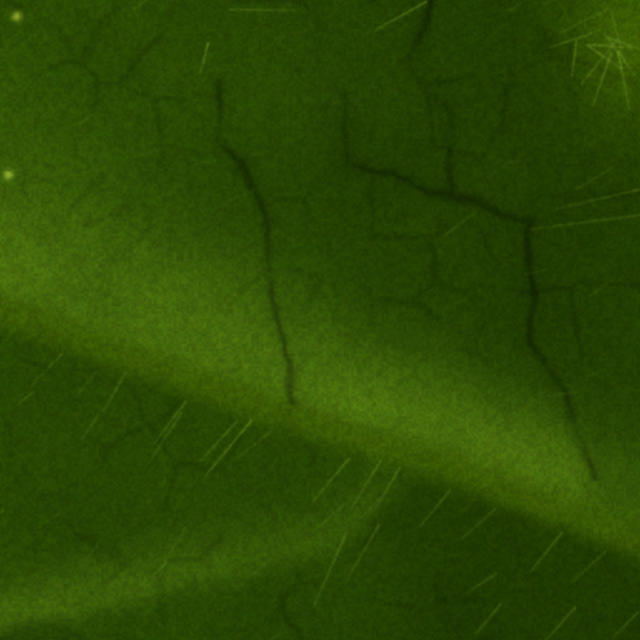
Give the GLSL for this texture, as a WebGL 2 fragment shader.

```glsl
#version 300 es
precision highp float;
uniform vec2 u_resolution;
out vec4 fragColor;

const vec3 SHADE = vec3(0.118, 0.218, 0.002);
const vec3 BLADE = vec3(0.167, 0.295, 0.01);
const vec3 GLOW = vec3(0.295, 0.44, 0.05);
const vec3 RIB = vec3(0.23, 0.35, 0.01);
const vec3 HAIR = vec3(0.36, 0.49, 0.10);
const vec3 BUD = vec3(0.62, 0.70, 0.20);
const vec2 TUFT = vec2(0.93, 0.995);
const float RIB_WIDTH = 0.026;
const float HAIR_WIDTH = 0.0026;
const float FUZZ_CELLS = 11.0;
const float GRAIN_CELLS = 256.0;
const float GRAIN_AMOUNT = 0.17;
const float VEIN_DEPTH = 0.27;

float hash(vec2 p) {
  vec3 q = fract(p.xyx * 0.1031);
  q += dot(q, q.yzx + 33.33);
  return fract((q.x + q.y) * q.z);
}

float noise(vec2 p) {
  vec2 i = floor(p), f = fract(p);
  f = f * f * (3.0 - 2.0 * f);
  return mix(mix(hash(i), hash(i + vec2(1, 0)), f.x),
             mix(hash(i + vec2(0, 1)), hash(i + vec2(1, 1)), f.x), f.y);
}

float fbm(vec2 p) {
  float sum = 0.0, amp = 0.5;
  for (int i = 0; i < 4; i++) {
    sum += amp * noise(p);
    p = p * 2.03 + 17.0;
    amp *= 0.5;
  }
  return sum;
}

float bell(float x, float width) { return exp(-x * x / (width * width)); }

float segment(vec2 p, vec2 a, vec2 b) {
  vec2 ab = b - a;
  return length(p - a - ab * clamp(dot(p - a, ab) / dot(ab, ab), 0.0, 1.0));
}

// Soft hair fading from root to tip
float hair(vec2 p, vec2 root, vec2 tip) {
  vec2 ab = tip - root;
  float t = clamp(dot(p - root, ab) / dot(ab, ab), 0.0, 1.0);
  float w = max(HAIR_WIDTH, 0.8 / u_resolution.y);
  return bell(length(p - root - ab * t), w) * (1.0 - 0.5 * t);
}

float vein(vec2 p, vec2 a, vec2 b, vec2 c, vec2 d) {
  return min(segment(p, a, b), min(segment(p, b, c), segment(p, c, d)));
}

float ribHeight(float x) { return 0.526 - 0.365 * x + 0.006 * sin(6.3 * x - 3.0); }

float sideHeight(float x) { return 0.03 + 0.25 * x + 0.07 * smoothstep(0.5, 0.65, x); }

// Distance to the borders between small leaf cells
float cellBorder(vec2 p) {
  vec2 base = floor(p);
  float first = 9.0, second = 9.0;
  for (int k = 0; k < 9; k++) {
    vec2 c = base + vec2(k % 3 - 1, k / 3 - 1);
    float d = length(p - c - vec2(hash(c), hash(c + 57.0)));
    second = min(second, max(first, d));
    first = min(first, d);
  }
  return second - first;
}

// Scattered faint hairs, leaning differently on each side of the rib
float fuzz(vec2 p) {
  vec2 base = floor(p * FUZZ_CELLS);
  float sum = 0.0;
  for (int k = 0; k < 9; k++) {
    vec2 c = base + vec2(k % 3 - 1, k / 3 - 1);
    float r = hash(c + 9.0);
    vec2 root = (c + vec2(hash(c + 3.0), r)) / FUZZ_CELLS;
    bool below = root.y < ribHeight(root.x) - 0.03;
    vec2 lean = below ? vec2(-0.7, -0.35 - 0.8 * r) : vec2(0.9, 0.7 * r);
    float strength = pow(hash(c + 21.0), 2.0) * (below ? 0.38 : 0.22);
    sum += strength * hair(p, root, root + lean * (0.025 + 0.04 * hash(c + 5.0)));
  }
  return sum;
}

void main() {
  vec2 p = gl_FragCoord.xy / u_resolution;
  float cloud = fbm(p * 7.0) - 0.47;
  float d = (p.y - ribHeight(p.x)) * 0.94 + 0.012 * cloud;
  float above = smoothstep(-0.045, 0.03, d);

  // Broad light and shade of the blade
  float tone = 0.68 + 0.6 * cloud - 0.45 * smoothstep(0.3, 0.8, p.x) * smoothstep(0.03, 0.3, d);
  tone -= (1.0 - above) * (0.08 + 0.55 * smoothstep(0.45, 0.8, p.x));
  tone += 0.35 * bell(length(p - vec2(0.04, 0.78)), 0.25);
  vec3 color = mix(SHADE, BLADE, clamp(tone, -0.2, 1.4));

  // Glow on the upper flank of the rib, and the side vein
  float streak = noise(vec2(dot(p, vec2(0.93, 0.34)) * 70.0, d * 18.0)) - 0.5;
  float flank = above * bell(max(d - 0.045, 0.0), mix(0.18, 0.085, smoothstep(0.0, 0.75, p.x)));
  flank *= (0.86 + 0.6 * cloud + 0.12 * streak) * (1.0 - 0.5 * smoothstep(0.88, 0.95, p.x));
  color = mix(color, GLOW, clamp(flank, 0.0, 1.0));
  float e = p.y - sideHeight(p.x) + 0.02 * cloud;
  float side = bell(e, e > 0.0 ? 0.06 : 0.028) * mix(0.65, 0.3, smoothstep(0.0, 0.6, p.x));
  color = mix(color, GLOW, side * (1.0 - smoothstep(0.55, 0.68, p.x)));
  color = mix(color, RIB, 0.85 * bell(d + 0.005, RIB_WIDTH));
  color = mix(color, RIB * 1.1, 0.85 * bell(length((p - vec2(1.0, 0.95)) * vec2(1.0, 0.8)), 0.11));

  // Dark veins, wobbling and partly fading out
  vec2 q = p + 0.022 * (vec2(fbm(p * 24.0), fbm(p * 24.0 + 40.0)) - 0.47);
  float v = vein(q, vec2(0.345, 0.87), vec2(0.338, 0.78), vec2(0.397, 0.714), vec2(0.417, 0.66));
  v = min(v, vein(q, vec2(0.417, 0.66), vec2(0.423, 0.557), vec2(0.443, 0.479), vec2(0.458, 0.375)));
  v = min(v, vein(q, vec2(0.67, 1.0), vec2(0.64, 0.896), vec2(0.705, 0.82), vec2(0.703, 0.694)));
  v = min(v, vein(q, vec2(0.534, 0.857), vec2(0.54, 0.75), vec2(0.703, 0.694), vec2(0.827, 0.655)));
  v = min(v, vein(q, vec2(0.827, 0.655), vec2(0.829, 0.466), vec2(0.885, 0.375), vec2(0.927, 0.251)));
  float broken = mix(0.3, 1.0, smoothstep(0.25, 0.7, noise(p * 19.0 + 3.0)));
  color *= 1.0 - VEIN_DEPTH * broken * bell(v, 0.0065) - 0.05 * bell(v, 0.022);
  float net = bell(cellBorder(q * 9.0), 0.08) * smoothstep(0.35, 0.75, noise(p * 13.0 + 8.0));
  color *= 1.0 - 0.13 * net * (1.0 - flank) * (1.0 - bell(d, 0.04));

  // Hairs: fuzz, row under the rib, tuft in the corner, single long ones
  float hairs = fuzz(p);
  for (int i = 0; i < 11; i++) {
    float k = float(i), r = hash(vec2(k, 4.0)), s = hash(vec2(k, 15.0));
    float x = 0.07 + 0.085 * k + 0.05 * s;
    vec2 root = vec2(x, ribHeight(x) - 0.03 - 0.02 * r);
    hairs += (0.1 + 0.35 * s) * hair(p, root, root - vec2(0.03 + 0.03 * r, 0.03 + 0.035 * s));
    float angle = 3.3 + 0.27 * k + 0.3 * r;
    vec2 ray = vec2(cos(angle), sin(angle));
    vec2 start = TUFT + 0.09 * vec2(s - 0.6, -r);
    hairs += (0.25 + 0.4 * r) * hair(p, start, start + ray * (0.04 + 0.05 * s));
  }
  hairs += 0.55 * hair(p, vec2(0.393, 0.343), vec2(0.322, 0.258));
  hairs += 0.45 * hair(p, vec2(0.595, 0.28), vec2(0.547, 0.203));
  hairs += 0.45 * hair(p, vec2(0.54, 0.165), vec2(0.492, 0.057));
  hairs += 0.35 * hair(p, vec2(0.592, 0.18), vec2(0.54, 0.09));
  hairs += 0.6 * hair(p, vec2(0.325, 0.932), vec2(0.314, 0.888));
  hairs += 0.55 * hair(p, vec2(0.665, 0.997), vec2(0.59, 0.955));
  hairs += 0.35 * hair(p, vec2(0.36, 0.985), vec2(0.46, 0.984));
  hairs += 0.3 * hair(p, vec2(1.0, 0.704), vec2(0.87, 0.674));
  hairs += 0.3 * hair(p, vec2(1.0, 0.664), vec2(0.83, 0.642));
  color = mix(color, HAIR, clamp(hairs, 0.0, 0.85));

  // Pale buds at the left edge, then fine grain
  float bud = min(length(p - vec2(0.026, 0.974)), length(p - vec2(0.013, 0.727)));
  color = mix(color, BUD, 0.85 * bell(bud, 0.0075));
  float grain = noise(p * GRAIN_CELLS) + 0.7 * noise(p * GRAIN_CELLS * 0.5) - 0.85;
  float tint = noise(p * GRAIN_CELLS * 0.4 + 90.0) - 0.5;
  color *= 1.0 + GRAIN_AMOUNT * (grain + tint * vec3(0.5, -0.1, 0.0));
  fragColor = vec4(color, 1.0);
}
```
